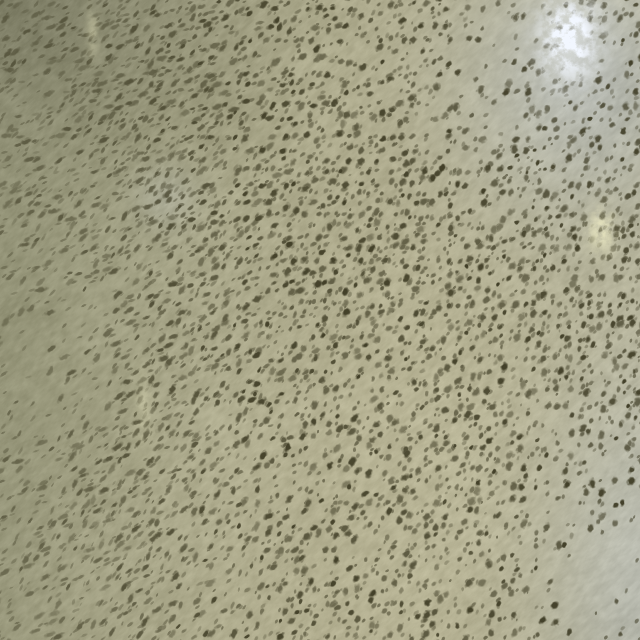
This texture is drawn by a Shadertoy shader. Its source:

```glsl
// Polished stone floor: olive-grey ground, slanted dark speckles and soft lamp glare.

const vec3 SHADE_COLOR = vec3(0.585, 0.585, 0.475);
const vec3 STONE_COLOR = vec3(0.715, 0.700, 0.580);
const vec3 HAZE_COLOR  = vec3(0.715, 0.725, 0.690);
const vec3 SPECK_COLOR = vec3(0.235, 0.225, 0.135);
const vec3 LAMP_COLOR  = vec3(0.95, 0.97, 1.00);
const vec3 WARM_COLOR  = vec3(0.92, 0.91, 0.76);

float hash(vec2 p) {
    return fract(sin(dot(p, vec2(127.1, 311.7))) * 43758.5453);
}

vec2 hash2(vec2 p) {
    return vec2(hash(p), hash(p + 57.3));
}

float noise(vec2 p) {
    vec2 i = floor(p), f = fract(p);
    f = f * f * (3.0 - 2.0 * f);
    float low = mix(hash(i), hash(i + vec2(1, 0)), f.x);
    float high = mix(hash(i + vec2(0, 1)), hash(i + vec2(1, 1)), f.x);
    return mix(low, high, f.y);
}

float fbm(vec2 p) {
    float sum = 0.0, amp = 0.5;
    for (int i = 0; i < 4; i++) {
        sum += amp * noise(p);
        p = p * 2.03 + 17.1;
        amp *= 0.5;
    }
    return sum / 0.9375;
}

// Soft round falloff, 1 at the center
float glow(vec2 p, vec2 center, vec2 radius) {
    vec2 d = (p - center) / radius;
    return exp(-dot(d, d));
}

// Turns p into a frame whose x axis points along the angle
vec2 alongAngle(vec2 p, float angle) {
    float c = cos(angle), s = sin(angle);
    return vec2(c * p.x + s * p.y, c * p.y - s * p.x);
}

// Grain direction: flat at the upper left, steep at the lower right
float grainAngle(vec2 p) {
    return 0.62 + 0.45 * p.x - 0.25 * (p.y - 0.5);
}

// Chance that a speckle exists at p
float speckDensity(vec2 p) {
    float d = 0.78 + 1.1 * (fbm(p * vec2(7.0, 5.0) + 3.7) - 0.5);
    d -= 0.45 * glow(p, vec2(0.08, 0.42), vec2(0.14, 0.13));
    d -= 0.35 * glow(p, vec2(0.82, 0.28), vec2(0.20, 0.30));
    d -= 0.40 * glow(p, vec2(0.57, 0.28), vec2(0.05, 0.12));
    d -= 0.65 * glow(p, vec2(0.90, 0.90), vec2(0.13, 0.16));
    d -= 0.45 * glow(p, vec2(0.97, 0.05), vec2(0.10, 0.20));
    return d;
}

// One jittered layer of slanted soft ovals; size is the half length and half width
float speckles(vec2 p, float cells, vec2 size, float amount, float seed) {
    vec2 home = floor(p * cells);
    float rough = noise(p * 260.0 + seed) - 0.5;
    float cover = 0.0;
    for (int y = -1; y <= 1; y++) {
        for (int x = -1; x <= 1; x++) {
            vec2 id = home + vec2(x, y);
            vec2 center = (id + 0.08 + 0.84 * hash2(id + seed)) / cells;
            vec2 vary = hash2(id + seed + 21.9);
            float exists = step(hash(id + seed + 83.1), amount * speckDensity(center));
            float angle = grainAngle(center) + 0.9 * (vary.x - 0.5);
            float smear = mix(1.25, 0.95, smoothstep(0.1, 0.6, center.x));
            vec2 radius = size * mix(0.65, 1.3, vary.y) * vec2(smear, 1.0 / smear);
            float d = length(alongAngle(p - center, angle) / radius) + 0.6 * rough;
            float strength = mix(0.45, 1.0, hash(id + seed + 5.7));
            cover = max(cover, exists * strength * (1.0 - smoothstep(0.5, 1.45, d)));
        }
    }
    return cover;
}

// Stone ground with broad light changes and fine slanted streaks
vec3 ground(vec2 p) {
    float light = smoothstep(-0.1, 0.65, p.x - 0.22 * (p.y - 0.5));
    vec3 color = mix(SHADE_COLOR, STONE_COLOR, light);
    float haze = glow(p, vec2(0.92, 0.88), vec2(0.20, 0.22))
               + 0.9 * glow(p, vec2(1.02, 0.08), vec2(0.17, 0.38))
               + 0.35 * glow(p, vec2(0.26, 0.69), vec2(0.05));
    color = mix(color, HAZE_COLOR, min(haze, 1.0));
    color *= 1.0 - 0.14 * glow(p, vec2(0.0, 1.0), vec2(0.30, 0.20));
    vec2 streak = alongAngle(p, 0.75) * vec2(70.0, 150.0);
    return color + 0.10 * (fbm(streak) - 0.5) + 0.06 * (fbm(p * 6.0) - 0.5);
}

void mainImage(out vec4 fragColor, in vec2 fragCoord) {
    vec2 p = fragCoord / iResolution.y;
    vec3 color = ground(p);

    // Large and small speckles, fainter on the smeared left side
    float large = speckles(p, 58.0, vec2(0.0056, 0.0036), 0.92, 0.0);
    float small = speckles(p, 82.0, vec2(0.0040, 0.0023), 0.62, 140.0);
    float contrast = mix(0.62, 0.95, smoothstep(0.0, 0.5, p.x));
    color = mix(color, SPECK_COLOR, contrast * max(large, 0.62 * small));

    // Lamp reflections broken up by the uneven polish
    float sparkle = smoothstep(0.25, 0.75, fbm(p * 95.0));
    float lamp = glow(p, vec2(0.89, 0.94), vec2(0.045, 0.065));
    float warm = 0.75 * glow(p, vec2(0.94, 0.64), vec2(0.022, 0.035))
               + 0.30 * glow(p, vec2(0.225, 0.36), vec2(0.014, 0.060))
               + 0.35 * glow(p, vec2(0.145, 0.95), vec2(0.010, 0.040));
    color = mix(color, LAMP_COLOR, min(1.0, lamp * (0.45 + 0.9 * sparkle)));
    color = mix(color, WARM_COLOR, warm * (0.3 + 0.9 * sparkle));
    fragColor = vec4(clamp(color, 0.0, 1.0), 1.0);
}
```
